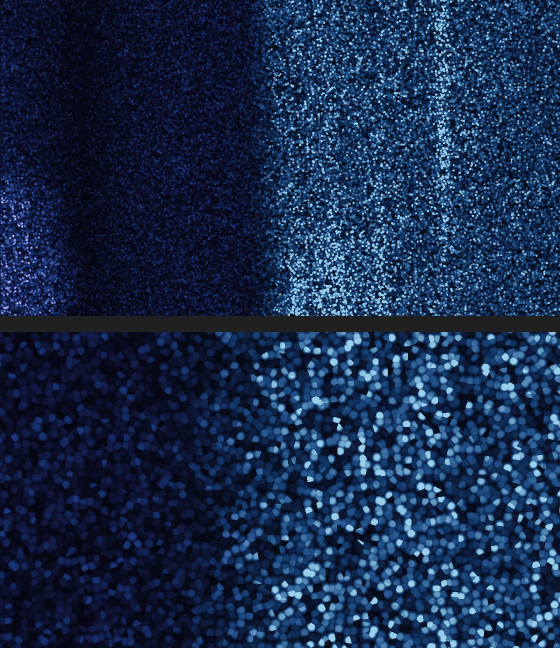
Top: the whole. Bottom: its middle third, enlarged.
Write a Shadertoy shader that draws this texture.

```glsl
// Deep-pile blue carpet: fine glinting tufts under dark and bright vertical bands of light.

const float TUFTS_PER_HEIGHT = 132.0;
const float CLUMPS_PER_HEIGHT = 42.0;

vec3 hash3(vec2 p) {
    vec3 q = fract(p.xyx * vec3(0.1031, 0.1030, 0.0973));
    q += dot(q, q.yxz + 33.33);
    return fract((q.xxy + q.yzz) * q.zyx);
}

// Cellular noise: x = distance to the nearest seed, y = random value of its cell
vec2 cellular(vec2 p) {
    vec2 cell = floor(p);
    vec2 nearest = vec2(9.0, 0.0);
    for (int j = -1; j <= 1; j++) {
        for (int i = -1; i <= 1; i++) {
            vec2 id = cell + vec2(i, j);
            vec3 rnd = hash3(id);
            float d = length(id + rnd.xy - p);
            if (d < nearest.x) nearest = vec2(d, rnd.z);
        }
    }
    return nearest;
}

float bell(float x, float center, float width) {
    float d = (x - center) / width;
    return exp(-d * d);
}

// Layered sines that vary mostly across the canvas, giving faint upright bands
float bands(vec2 uv) {
    float sway = 0.5 * sin(uv.y * 5.0);
    return 0.5 * sin(uv.x * 47.0 + sway) + 0.3 * sin(uv.x * 89.0 - sway + 1.3)
         + 0.2 * sin(uv.x * 171.0 + 2.0 * sway);
}

// Bluish patch glowing in the lower left corner
float cornerGlow(vec2 uv) {
    float edge = 0.135 + 0.012 * sin(uv.y * 17.0);
    return (1.0 - smoothstep(edge - 0.06, edge + 0.02, uv.x))
         * (1.0 - smoothstep(0.28, 0.58, uv.y + uv.x * 0.7));
}

// Upright streak that fades out between two heights
float streak(vec2 uv, float center, float width, float fadeStart, float fadeEnd) {
    return bell(uv.x, center, width) * smoothstep(fadeEnd, fadeStart, uv.y);
}

float brightStreaks(vec2 uv) {
    float tall = bell(uv.x, 0.789 + 0.004 * sin(uv.y * 4.0), 0.011)
               * smoothstep(0.08, 0.55, uv.y) * (0.75 + 0.25 * bell(uv.y, 0.68, 0.25));
    float light = 0.38 * tall;
    light += 0.28 * streak(uv, 0.530, 0.012, 0.02, 0.40);
    light += 0.24 * streak(uv, 0.592, 0.016, 0.05, 0.60);
    light += 0.26 * streak(uv, 0.680, 0.011, 0.05, 0.85);
    light += 0.20 * streak(uv, 0.600, 0.085, 0.00, 0.45);
    light += 0.07 * bell(uv.x, 0.61, 0.13) + 0.06 * bell(uv.x, 0.79, 0.035);
    return light;
}

float illumination(vec2 uv) {
    float shade = 0.125 - 0.075 * bell(uv.x, 0.14, 0.06);
    shade += 0.05 * bell(uv.x, 0.0, 0.07) + 0.03 * bell(uv.x, 0.34, 0.10);
    shade += 0.27 * cornerGlow(uv);
    float lit = 0.44 + 0.045 * bands(uv) + brightStreaks(uv);
    lit -= 0.05 * smoothstep(0.90, 1.0, uv.x);
    float border = 0.475 + 0.015 * (1.0 - uv.y);
    return mix(shade, lit, smoothstep(border - 0.045, border + 0.03, uv.x));
}

vec3 carpetColor(float tone) {
    vec3 ink = vec3(0.012, 0.02, 0.05);
    vec3 navy = vec3(0.05, 0.10, 0.22);
    vec3 denim = vec3(0.06, 0.20, 0.38);
    vec3 blue = vec3(0.13, 0.31, 0.53);
    vec3 sky = vec3(0.25, 0.46, 0.65);
    vec3 ice = vec3(0.50, 0.71, 0.84);
    float t = clamp(tone, 0.0, 1.15) * 5.0;
    vec3 color = mix(ink, navy, clamp(t, 0.0, 1.0));
    color = mix(color, denim, clamp(t - 1.0, 0.0, 1.0));
    color = mix(color, blue, clamp(t - 2.0, 0.0, 1.0));
    color = mix(color, sky, clamp(t - 3.0, 0.0, 1.0));
    return mix(color, ice, clamp(t - 4.0, 0.0, 1.4));
}

vec3 carpet(vec2 uv, float aspect) {
    vec2 p = uv * vec2(aspect, 1.0);
    vec2 tuft = cellular(p * TUFTS_PER_HEIGHT);
    vec2 clump = cellular(p * CLUMPS_PER_HEIGHT + 71.0);
    float light = illumination(uv) * (0.86 + 0.28 * clump.y);

    // Random tuft brightness, dark gaps between tufts, and rare glints
    float tip = 1.0 - smoothstep(0.30, 0.85, tuft.x);
    float glint = pow(tuft.y, 9.0);
    float tone = light * mix(0.12, 1.75, tuft.y) * mix(0.30, 1.15, tip);
    tone += glint * tip * (0.14 + 0.30 * light);

    // Shaded pile leans towards violet
    float violet = 1.0 - smoothstep(0.40, 0.50, uv.x);
    vec3 tint = mix(vec3(1.0), vec3(1.25, 0.88, 1.08), violet);
    return carpetColor(tone) * tint;
}

void mainImage(out vec4 fragColor, in vec2 fragCoord) {
    float aspect = iResolution.x / iResolution.y;
    vec3 color = vec3(0.0);
    // Four samples per pixel smooth the tuft edges
    for (int k = 0; k < 4; k++) {
        vec2 offset = vec2(k % 2, k / 2) * 0.5 - 0.25;
        color += carpet((fragCoord + offset) / iResolution.xy, aspect);
    }
    fragColor = vec4(color * 0.25, 1.0);
}
```
